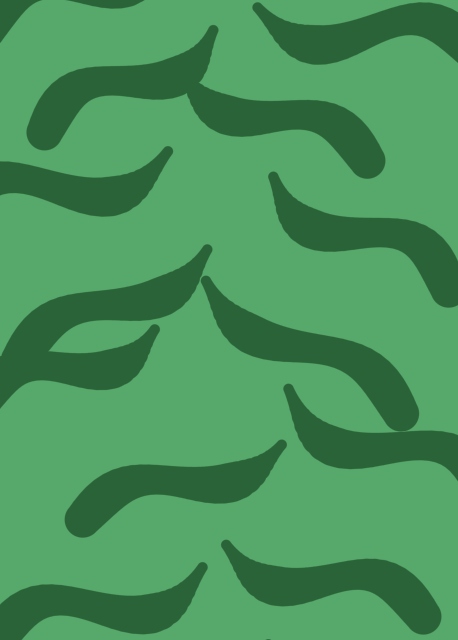
Give the GLSL for this pattern, as a Shadertoy shader.

```glsl
// Wavy dark green brush strokes on a lighter green ground.
// Two staggered columns of S-shaped, swelling strokes lean away from
// the middle; each is a distance field swept along a sine curve.

const float TAU = 6.2832;

vec3 hash3(vec2 cell) {
    vec3 h = fract(cell.xyx * vec3(0.1031, 0.1030, 0.0973));
    h += dot(h, h.yxz + 33.33);
    return fract((h.xxy + h.yzz) * h.zyx);
}

// Centre line from the narrow tip (t = 0) to the blunt tail (t = 1)
vec2 centreLine(float t, float span, float wave) {
    return vec2((t - 0.5) * span, -wave * span * sin(TAU * t));
}

// Half thickness: thin tip, full belly, slim waist, full tail
float halfWidth(float t) {
    float taper = mix(0.012, 0.027, smoothstep(0.0, 0.3, t));
    return taper + 0.004 * cos(TAU * (t - 0.28) / 0.6);
}

float strokeDistance(vec2 p, float span, float wave) {
    const int SEGMENTS = 28;
    float nearest = 1.0;
    vec2 a = centreLine(0.0, span, wave);
    for (int i = 0; i < SEGMENTS; i++) {
        vec2 b = centreLine(float(i + 1) / float(SEGMENTS), span, wave);
        vec2 along = b - a;
        float s = clamp(dot(p - a, along) / dot(along, along), 0.0, 1.0);
        float t = (float(i) + s) / float(SEGMENTS);
        nearest = min(nearest, length(p - a - along * s) - halfWidth(t));
        a = b;
    }
    return nearest;
}

void mainImage(out vec4 fragColor, in vec2 fragCoord) {
    vec2 p = fragCoord / iResolution.y;
    float dist = 1.0;

    for (int column = 0; column < 2; column++) {
        for (int row = -1; row < 7; row++) {
            vec2 cell = vec2(column, row);
            vec3 place = hash3(cell + 7.0);
            vec3 form = hash3(cell + 41.0);

            // Staggered, jittered centre of the stroke
            float stagger = mod(cell.y + 2.0, 2.0) - 0.5;
            vec2 centre = vec2(
                0.18 + 0.355 * cell.x + 0.1 * stagger + 0.12 * (place.x - 0.5),
                0.17 * (cell.y + 0.5 * cell.x + 0.5 * place.y));
            vec2 q = p - centre;
            if (length(q) > 0.26) continue;

            // The left column mirrors the right one
            if (column == 0) q.x = -q.x;

            // Tilt the axis so that the tip sits above the tail
            float tilt = mix(0.2, 0.6, form.x);
            vec2 axis = vec2(cos(tilt), -sin(tilt));
            q = vec2(dot(q, axis), dot(q, vec2(-axis.y, axis.x)));

            float span = mix(0.30, 0.38, form.y);
            float wave = mix(0.08, 0.12, form.z);
            dist = min(dist, strokeDistance(q, span, wave));
        }
    }

    // Flat colours with a soft edge about one pixel wide
    float edge = 0.75 / iResolution.y;
    vec3 ground = vec3(0.34, 0.66, 0.42);
    vec3 stroke = vec3(0.17, 0.39, 0.22);
    fragColor = vec4(mix(stroke, ground, smoothstep(-edge, edge, dist)), 1.0);
}
```
